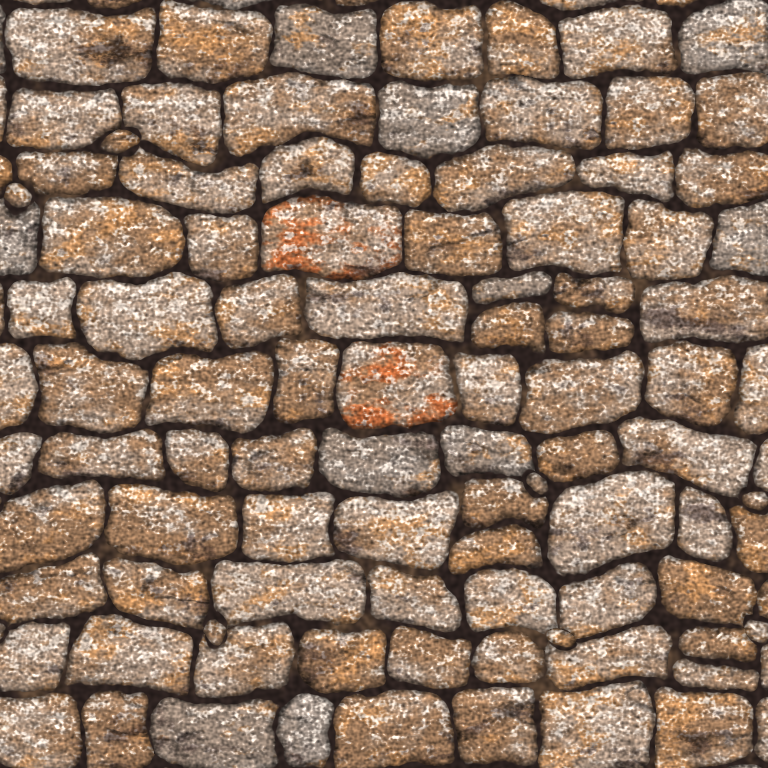
Reproduce this texture procedurally as a WebGL 1 fragment shader.

```glsl
precision highp float;
// Dry stone wall that tiles seamlessly: uneven courses of rounded, weathered blocks
// with narrow dark joints. Jittered joints give each block its box; periodic gradient
// noise warps the outline and paints grain, pale crust, ochre lichen and stains.
uniform vec2 u_resolution;

#define ROWS 11.0
#define GAP 0.0024
#define WARP vec2(0.020, 0.032)
#define SPLIT_CHANCE 0.06
#define PEBBLE_CHANCE 0.10
#define BROWN vec3(0.60, 0.46, 0.345)
#define BEIGE vec3(0.70, 0.605, 0.53)
#define PALE vec3(0.85, 0.80, 0.755)
#define OCHRE vec3(0.80, 0.575, 0.37)
#define RUST vec3(0.78, 0.40, 0.22)
#define SLATE vec3(0.58, 0.55, 0.53)
#define SHADOW vec3(0.17, 0.13, 0.12)

vec2 hash2(vec2 p) {
  vec3 q = fract(p.xyx * vec3(0.1031, 0.1030, 0.0973));
  q += dot(q, q.yzx + 33.33);
  return fract((q.xx + q.yz) * q.zy);
}

float corner(vec2 cell, vec2 f, vec2 o, vec2 freq) {
  return dot(hash2(mod(cell + o, freq) + freq) * 2.0 - 1.0, f - o);
}

// Gradient noise with period 1 in uv; freq holds whole numbers.
float noise(vec2 uv, vec2 freq) {
  vec2 cell = floor(uv * freq), f = fract(uv * freq);
  vec2 w = f * f * f * (f * (f * 6.0 - 15.0) + 10.0);
  return 1.4 * mix(
    mix(corner(cell, f, vec2(0, 0), freq), corner(cell, f, vec2(1, 0), freq), w.x),
    mix(corner(cell, f, vec2(0, 1), freq), corner(cell, f, vec2(1, 1), freq), w.x), w.y);
}

float fbm(vec2 uv, vec2 freq) {
  float sum = 0.0, amp = 1.0;
  for (int i = 0; i < 4; i++) {
    sum += amp * noise(uv, freq);
    freq *= 2.0;
    amp *= 0.6;
  }
  return sum;
}

float rowEdge(float k) {
  return (k + 0.4 * (hash2(vec2(mod(k, ROWS), 3.0)).x - 0.5)) / ROWS;
}

float joint(float i, float row, float count) {
  return i + 0.64 * (hash2(vec2(mod(i, count), row + 17.0)).x - 0.5);
}

// Left joint, right joint, block index and block count at x within a course.
vec4 course(float x, float row) {
  row = mod(row, ROWS);
  vec2 h = hash2(vec2(row, 91.0));
  float count = floor(6.5 + h.x * 2.2);
  float u = x * count + h.y, i = floor(u);
  i += step(joint(i + 1.0, row, count), u) - step(u, joint(i, row, count));
  vec2 sides = vec2(joint(i, row, count), joint(i + 1.0, row, count));
  return vec4((sides - h.y) / count, i, count);
}

// Box with a different rounding at each corner.
float blockDistance(vec2 p, vec2 ext, vec2 id) {
  float r = mix(0.008, 0.030, hash2(id * 3.0 + step(0.0, p) * 7.0 + 5.0).x);
  r = min(r, min(ext.x, ext.y));
  vec2 q = abs(p) - ext + r;
  return length(max(q, 0.0)) + min(max(q.x, q.y), 0.0) - r;
}

vec3 stoneColor(vec2 s, vec2 h, float height) {
  float broad = fbm(s, vec2(6, 11));
  float grain = fbm(s + 0.31, vec2(42, 66));
  float fine = noise(s, vec2(150, 170)) + noise(s + 0.2, vec2(230, 250));
  float lichen = fbm(s + 0.57, vec2(12, 21));
  float stain = fbm(s + 0.83, vec2(8, 17));
  vec3 col = mix(BROWN, BEIGE, smoothstep(-0.5, 0.4, broad + 0.4 * grain + h.x - 0.5));
  col = mix(col, SLATE, 0.6 * step(h.y, 0.13));
  col = mix(col, OCHRE, 0.8 * smoothstep(0.0, 0.6, lichen + 0.6 * grain + 0.3 * (h.y - 0.5)));
  col = mix(col, RUST, 0.8 * step(0.98, h.y) * smoothstep(-0.2, 0.5, lichen + 0.5 * grain));
  float crust = grain + 0.5 * fine + 0.25 * broad + 0.2 * height + 0.25 * (h.x - 0.5);
  col = mix(col, PALE, 0.85 * smoothstep(0.0, 0.7, crust));
  col = mix(col, SHADOW * 1.6, 0.65 * smoothstep(0.3, 0.95, stain + 0.6 * grain - 0.25 * height));
  // Rough, mostly level crevices.
  float crack = abs(noise(s + 0.11, vec2(6, 19)) + 0.08 * grain);
  col *= 1.0 - 0.4 * (1.0 - smoothstep(0.0, 0.08, crack)) * smoothstep(0.1, 0.5, stain);
  // Relief lit from above.
  vec2 reliefFreq = vec2(18, 32);
  float lit = fbm(s, reliefFreq) - fbm(s + vec2(0.0, 0.003), reliefFreq);
  return col * (1.0 + 0.45 * lit + 0.36 * fine);
}

void main() {
  vec2 uv = gl_FragCoord.xy / u_resolution;
  vec2 p = uv + WARP * vec2(noise(uv, vec2(6, 9)), noise(uv + 0.37, vec2(7, 6)))
         + 0.007 * vec2(noise(uv, vec2(19)), noise(uv + 0.41, vec2(21)));

  // Block under this point, sometimes split into two flat ones.
  float row = floor(p.y * ROWS);
  row += step(rowEdge(row + 1.0), p.y) - step(p.y, rowEdge(row));
  vec4 c = course(p.x, row);
  vec2 id = vec2(mod(c.z, c.w), mod(row, ROWS));
  vec2 low = vec2(c.x, rowEdge(row)), high = vec2(c.y, rowEdge(row + 1.0));
  vec2 h = hash2(id + 40.0);
  if (h.x < SPLIT_CHANCE) {
    float seam = mix(low.y, high.y, 0.35 + 0.3 * h.y);
    if (p.y > seam) { low.y = seam; id += 0.5; } else { high.y = seam; }
  }
  high.y -= 0.004 * hash2(id + 60.0).x;
  vec2 center = 0.5 * (low + high), ext = 0.5 * (high - low) - GAP;
  float d = blockDistance(p - center, ext, id);

  // Pebbles wedged where joints meet the course edges.
  for (int k = 0; k < 4; k++) {
    float side = mod(float(k), 2.0), r = row + floor(float(k) * 0.5);
    vec4 n = course(p.x, r);
    vec2 pid = vec2(mod(n.z + side, n.w), mod(r, ROWS)) + 0.25;
    vec2 ph = hash2(pid + 70.0);
    if (ph.x < PEBBLE_CHANCE) {
      vec2 at = vec2(mix(n.x, n.y, side), rowEdge(r));
      vec2 radius = vec2(0.013 + 0.012 * ph.y, 0.012 + 0.005 * ph.y);
      float pd = (length((p - at) / radius) - 1.0) * radius.y;
      d = max(d, 1.6 * GAP - pd);
      if (pd < d) { d = pd; id = pid; center = at; ext = radius; }
    }
  }
  d += 0.004 * noise(uv, vec2(37)) + 0.002 * noise(uv, vec2(97));

  // Shade the rounded face, then lay it over the joint.
  float height = clamp((p.y - center.y) / ext.y, -1.0, 1.0);
  vec3 stone = stoneColor(uv + hash2(id + 9.0), hash2(id + 23.0), height);
  stone *= mix(0.5, 1.0, smoothstep(-0.001, 0.009, -d)) * (1.0 + 0.07 * height);
  float soil = smoothstep(0.1, 0.8, fbm(uv, vec2(9)));
  vec3 gap = mix(SHADOW, BROWN * 0.6, soil) * (1.0 + 0.4 * noise(uv, vec2(120)));
  float blur = max(0.8 / u_resolution.y, 0.0012);
  gl_FragColor = vec4(mix(stone, gap, smoothstep(-blur, blur, d)), 1.0);
}
```
